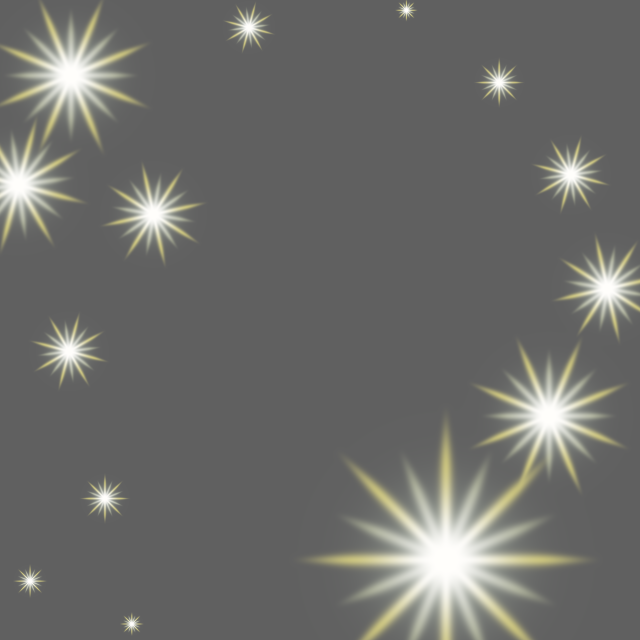
Give the GLSL for this background, as a Shadertoy shader.

```glsl
const vec3 BACKDROP = vec3(0.378);
const vec3 CORE_WHITE = vec3(1.0, 0.995, 0.985);
const vec3 HALO_GREEN = vec3(0.79, 0.85, 0.78);
const vec3 RAY_GOLD = vec3(0.82, 0.79, 0.50);
const vec3 RAY_PALE = vec3(0.78, 0.80, 0.66);

// Lengths below are fractions of a star's own radius.
const float SECTOR = 0.78539816;
const float RAY_WIDTH = 0.043;
const float SHORT_LENGTH = 0.78;
const float SHORT_OPACITY = 0.66;
const float HALO_SIZE = 0.39;
const float HALO_OPACITY = 0.68;
const float CORE_SIZE = 0.155;

const int STAR_COUNT = 14;

// Centre x, centre y, radius
const vec3 STARS[STAR_COUNT] = vec3[](
    vec3(0.111, 0.882, 0.137), vec3(0.029, 0.711, 0.115),
    vec3(0.240, 0.665, 0.087), vec3(0.389, 0.957, 0.043),
    vec3(0.635, 0.984, 0.018), vec3(0.780, 0.871, 0.040),
    vec3(0.892, 0.727, 0.065), vec3(0.949, 0.549, 0.091),
    vec3(0.858, 0.350, 0.137), vec3(0.697, 0.125, 0.242),
    vec3(0.108, 0.451, 0.065), vec3(0.164, 0.221, 0.040),
    vec3(0.047, 0.092, 0.027), vec3(0.206, 0.025, 0.019));

// Rotation of each star in degrees
const float TURNS[STAR_COUNT] = float[](
    22.5, 30.0, 12.5, 30.0, 0.0, 0.0, 30.0,
    12.5, 22.5, 0.0, 30.0, 0.0, 0.0, 0.0);

// Coverage of one ring of evenly spaced, tapering rays
float rayRing(vec2 p, float turn, float reach, float pixel) {
    float angle = atan(p.y, p.x) - turn;
    angle = mod(angle + 0.5 * SECTOR, SECTOR) - 0.5 * SECTOR;
    float along = length(p) * cos(angle);
    float across = length(p) * sin(angle);
    float taper = mix(1.0, 0.55, smoothstep(0.5, 1.0, along / reach));
    float width = max(RAY_WIDTH * taper, 0.65 * pixel);
    float fade = 1.0 - smoothstep(0.58, 1.02, along / reach);
    return exp(-across * across / (width * width)) * fade;
}

vec3 addStar(vec3 color, vec2 p, float turn, float pixel) {
    float r = length(p);
    float edge = 1.0 - smoothstep(0.75, 1.25, r);

    // Soft halo
    float halo = HALO_OPACITY * exp(-r * r / (HALO_SIZE * HALO_SIZE));
    color = mix(color, HALO_GREEN, halo * edge);

    // Short pale rays, then long golden ones
    float whiteness = 1.0 - smoothstep(0.12, 0.65, r);
    float shortRays = rayRing(p, turn + 0.5 * SECTOR, SHORT_LENGTH, pixel);
    float longRays = rayRing(p, turn, 1.0, pixel);
    color = mix(color, mix(RAY_PALE, CORE_WHITE, whiteness),
                SHORT_OPACITY * shortRays);
    color = mix(color, mix(RAY_GOLD, CORE_WHITE, whiteness), 0.92 * longRays);

    // Bright centre
    float core = min(1.0, 1.25 * exp(-r * r / (CORE_SIZE * CORE_SIZE)));
    return mix(color, CORE_WHITE, core);
}

void mainImage(out vec4 fragColor, in vec2 fragCoord) {
    vec2 uv = fragCoord / iResolution.y;
    vec3 color = BACKDROP;

    for (int i = 0; i < STAR_COUNT; i++) {
        vec3 star = STARS[i];
        vec2 p = (uv - star.xy) / star.z;
        if (dot(p, p) < 1.6) {
            float pixel = 1.0 / (iResolution.y * star.z);
            color = addStar(color, p, radians(TURNS[i]), pixel);
        }
    }
    fragColor = vec4(color, 1.0);
}
```
